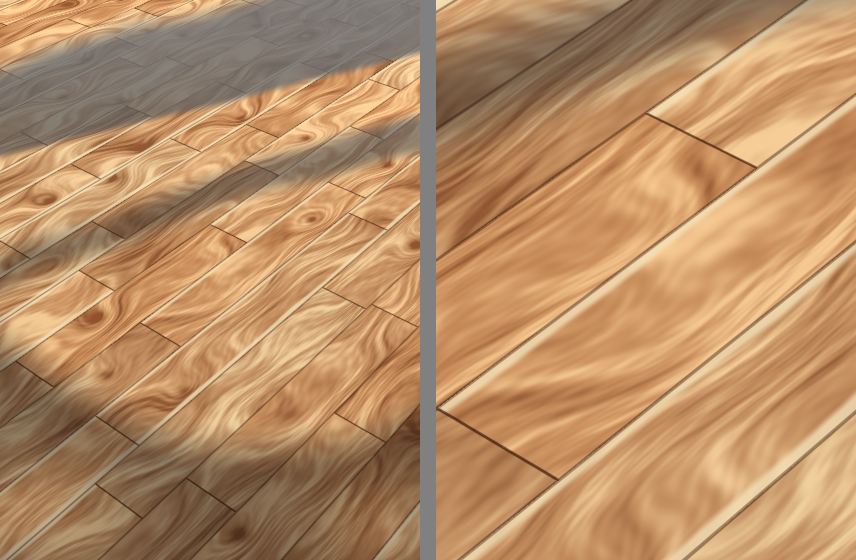
Left, the full canvas; right, a detail of the centre.
Write a Shadertoy shader that draws this texture.

```glsl
// Sunlit hardwood plank floor in perspective, crossed by soft shadows.

// Layout: the y axis runs down from the top edge, in canvas widths
const vec2 VANISH_ALONG = vec2(2.865, -1.128);
const vec2 VANISH_ACROSS = vec2(-2.865, -1.128);
const float PLANK_WIDTH = 0.0885;
const float FIRST_EDGE = 0.892;
const float FIRST_JOINT = 1.46;
const float PLANK_LENGTH = 0.56;
const float LONG_ROW = 3.0;
const float LONG_EXTRA = 0.24;
const float SEAM_HALF = 0.012;
const float STAGGER[10] = float[10](0.49, 0.0, 0.84, 0.0, 0.35, 0.0, 0.47, 0.72, 0.4, 0.96);

// Colours
const vec3 HEARTWOOD = vec3(0.55, 0.34, 0.20);
const vec3 HONEY = vec3(0.76, 0.57, 0.39);
const vec3 BLOND = vec3(0.94, 0.82, 0.63);
const vec3 SAPWOOD = vec3(0.96, 0.88, 0.72);
const vec3 SEAM_TINT = vec3(0.50, 0.42, 0.36);
const vec3 SHADE_TINT = vec3(0.55, 0.56, 0.59);
const vec3 HAZE = vec3(0.53, 0.54, 0.55);
const float TAU = 6.28319;

float hash(vec2 p) {
    return fract(sin(dot(p, vec2(127.1, 311.7))) * 43758.5);
}

vec2 gradient(vec2 cell) {
    float angle = TAU * hash(cell);
    return vec2(cos(angle), sin(angle));
}

float gradientNoise(vec2 p) {
    vec2 i = floor(p), f = p - i;
    vec2 u = f * f * f * (f * (f * 6.0 - 15.0) + 10.0);
    vec2 e = vec2(1.0, 0.0);
    float low = mix(dot(gradient(i), f), dot(gradient(i + e), f - e), u.x);
    float high = mix(dot(gradient(i + e.yx), f - e.yx), dot(gradient(i + 1.0), f - 1.0), u.x);
    return mix(low, high, u.y);
}

// Wood tone from 0 (dark) to 1 (pale); p is measured in plank widths
float woodTone(vec2 p, vec2 id, float span, float footprint) {
    vec2 q = p + vec2(hash(id + 3.1), hash(id + 7.7)) * 60.0;
    vec2 knotPos = vec2(span * mix(0.15, 0.85, hash(id + 1.3)), mix(0.2, 0.8, hash(id + 5.9)));
    float hasKnot = step(0.45, hash(id + 9.2));
    vec2 k = (p - knotPos) * vec2(0.65, 1.0);
    float r2 = dot(k, k);

    float bend = gradientNoise(q * vec2(0.4, 1.1)) + hasKnot * 0.55 * exp(-6.0 * r2);
    float figure = gradientNoise(vec2(q.x * 0.35, q.y * 2.6 + bend * 2.4));
    float rings = sin(TAU * (q.y * 2.0 + 2.4 * bend + figure));
    float fibre = gradientNoise(vec2(q.x * 0.9, q.y * 10.0 + bend * 9.0));
    float pores = gradientNoise(vec2(q.x * 3.0, q.y * 24.0 + bend * 12.0));
    pores *= 1.0 - smoothstep(0.6, 1.8, footprint * 24.0);

    float tone = 0.62 + 0.28 * (hash(id) - 0.5);
    tone += 0.52 * figure + 0.08 * rings + 0.38 * fibre + 0.2 * pores;
    return tone - hasKnot * (0.5 * exp(-70.0 * r2) + 0.16 * exp(-8.0 * r2));
}

// Pale strips along the long edges of some planks
float sapwoodMask(vec2 p, vec2 id) {
    float strong = step(abs(mod(id.x, 5.0) - 3.0), 0.1);
    float wobble = 0.04 * gradientNoise(vec2(p.x * 0.7, id.x * 3.7 + id.y));
    float lower = 0.09 * max(strong, step(0.8, hash(id + 2.4)));
    float upper = 0.07 * max(strong, step(0.75, hash(id + 4.6)));
    float a = step(0.01, lower) * (1.0 - smoothstep(-0.03, 0.03, p.y - lower - wobble));
    float b = step(0.01, upper) * (1.0 - smoothstep(-0.03, 0.03, 1.0 - p.y - upper - wobble));
    return max(a, b);
}

// Shadow amount from 0 to 1 at canvas position c
float shadowAmount(vec2 c) {
    float wave = 0.025 * gradientNoise(c * vec2(5.0, 3.0));
    float y = c.y + wave;
    // Broad far shadow: soft top edge, crisp bottom edge
    float far = smoothstep(-0.035, 0.035, y - 0.16 + 0.27 * c.x);
    far *= 1.0 - smoothstep(-0.012, 0.012, c.y + 0.3 * wave - 0.373 + 0.243 * c.x);
    // Narrow curved band, blurrier to the left
    float offset = abs(y - 0.65 + 0.42 * c.x - 0.09 * c.x * c.x);
    float blur = mix(0.045, 0.018, c.x);
    float band = 0.9 * (1.0 - smoothstep(0.04 - blur, 0.04 + blur, offset));
    // Near shadow with two patches of returning light
    float near = smoothstep(-0.07, 0.08, y - 0.80 - 0.85 * c.x + 0.68 * c.x * c.x);
    vec2 left = (c - vec2(0.08, 1.22)) / vec2(0.26, 0.15);
    vec2 right = (c - vec2(0.92, 1.26)) / vec2(0.15, 0.13);
    near *= 1.0 - 0.55 * exp(-dot(left, left)) - 0.45 * exp(-dot(right, right));
    return max(far, max(band, near));
}

void mainImage(out vec4 fragColor, in vec2 fragCoord) {
    vec2 c = vec2(fragCoord.x, iResolution.y - fragCoord.y) / iResolution.x;

    // Project onto the floor: x along the planks, y across them
    float depth = c.y - VANISH_ALONG.y;
    vec2 ground = vec2(c.x - VANISH_ACROSS.x, VANISH_ALONG.x - c.x) / depth;
    vec2 soft = fwidth(ground) / PLANK_WIDTH;

    // Rows and staggered planks
    float across = (ground.y - FIRST_EDGE) / PLANK_WIDTH;
    float row = floor(across);
    float fromLong = row - LONG_ROW;
    float len = PLANK_LENGTH + LONG_EXTRA * exp(-fromLong * fromLong);
    float along = (ground.x - FIRST_JOINT) / len - STAGGER[int(mod(row, 10.0))];
    vec2 id = vec2(row, floor(along));
    float span = len / PLANK_WIDTH;
    vec2 p = vec2(fract(along) * span, across - row);

    // Wood
    float tone = woodTone(p, id, span, soft.y);
    vec3 color = mix(HEARTWOOD, HONEY, smoothstep(0.0, 0.55, tone));
    color = mix(color, BLOND, smoothstep(0.45, 1.0, tone));
    color *= mix(vec3(1.0), vec3(1.03, 0.95, 0.88), hash(id + 6.5));
    color = mix(color, SAPWOOD, 0.8 * sapwoodMask(p, id));

    // Seams: joints are stronger than long edges
    vec2 edge = min(p, vec2(span, 1.0) - p);
    vec2 seam = 1.0 - smoothstep(vec2(SEAM_HALF) - 0.5 * soft, vec2(SEAM_HALF) + 0.7 * soft, edge);
    color *= mix(vec3(1.0), SEAM_TINT, max(seam.x, 0.65 * seam.y));

    // Light, shadow and distance haze
    float haze = 1.0 - smoothstep(0.0, 0.7, c.y);
    vec3 shaded = mix(color * SHADE_TINT, HAZE, 0.7 * haze);
    color = mix(color * (1.0 + 0.07 * haze), shaded, shadowAmount(c));
    fragColor = vec4(clamp(color, 0.0, 1.0), 1.0);
}
```
